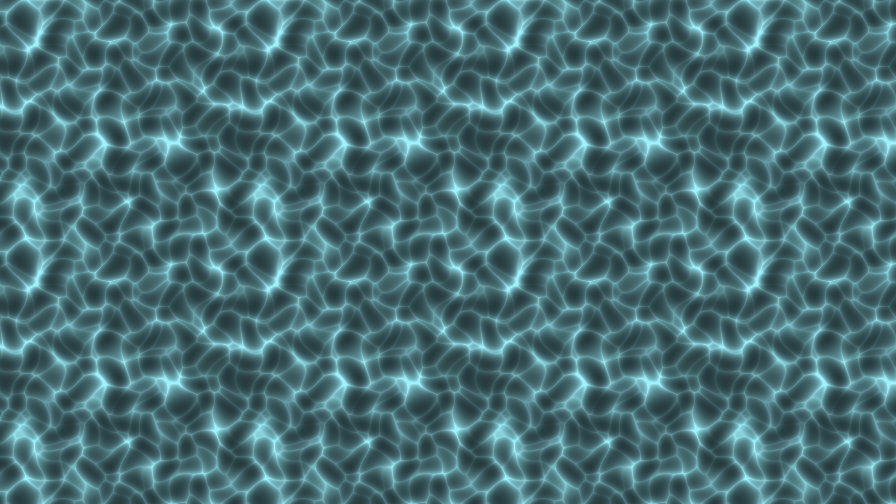
Give the GLSL for this texture, as a Shadertoy shader.

```glsl
#define TAU 6.2831853
#define TILES 2.1            // pattern repeats per canvas height
#define CELLS 12.0           // lattice cells along one repeat
#define SLICE 0.5            // height of the cut through the cells
#define BEND 0.22            // how far the waves bend the cells
#define FOCUS 2.2            // falloff of light towards cell centres
#define RIM 0.3              // extra light on the cell borders
#define RIM_FOCUS 8.0        // thinness of that border light
#define AMBIENT 0.24         // light inside the dark cells
#define GAIN 0.82            // strength of the light lines
#define WATER vec3(0.62, 0.952, 1.0)

// Random point inside a lattice cell
vec3 hash3(vec3 cell) {
    vec3 k = vec3(dot(cell, vec3(127.1, 311.7, 74.7)),
                  dot(cell, vec3(269.5, 183.3, 246.1)),
                  dot(cell, vec3(113.5, 271.9, 124.6)));
    return fract(sin(k) * 43758.5453);
}

// Gentle waves that keep the repeat seamless
vec2 bend(vec2 p) {
    vec2 a = p * TAU / CELLS;
    return p + BEND * vec2(sin(4.0 * a.y + a.x + 1.3) + 0.5 * sin(5.0 * a.x - 3.0 * a.y),
                           sin(4.0 * a.x - a.y + 4.1) + 0.5 * sin(5.0 * a.y + 3.0 * a.x));
}

// Distances to the nearest and second nearest point, repeating in x and y
vec2 nearestTwo(vec3 p) {
    vec3 base = floor(p);
    vec2 nearest = vec2(9.0);
    for (int z = -1; z <= 1; z++)
    for (int y = -1; y <= 1; y++)
    for (int x = -1; x <= 1; x++) {
        vec3 cell = base + vec3(x, y, z);
        vec3 wrapped = vec3(mod(cell.xy, CELLS), cell.z);
        vec3 offset = cell + hash3(wrapped) - p;
        float d = dot(offset, offset);
        nearest = vec2(min(nearest.x, d), min(nearest.y, max(nearest.x, d)));
    }
    return sqrt(nearest);
}

void mainImage(out vec4 fragColor, in vec2 fragCoord) {
    vec2 uv = fragCoord / iResolution.y;
    vec2 dist = nearestTwo(vec3(bend(uv * TILES * CELLS), SLICE));

    // Light gathers far from the points and along the cell borders
    float rim = pow(dist.x / dist.y, RIM_FOCUS);
    float light = pow(dist.x, FOCUS) * (1.0 - 0.5 * RIM + RIM * rim);

    // Tint the ambient and focused light
    float brightness = clamp(AMBIENT + GAIN * light, 0.0, 1.0);
    fragColor = vec4(WATER * brightness, 1.0);
}
```
